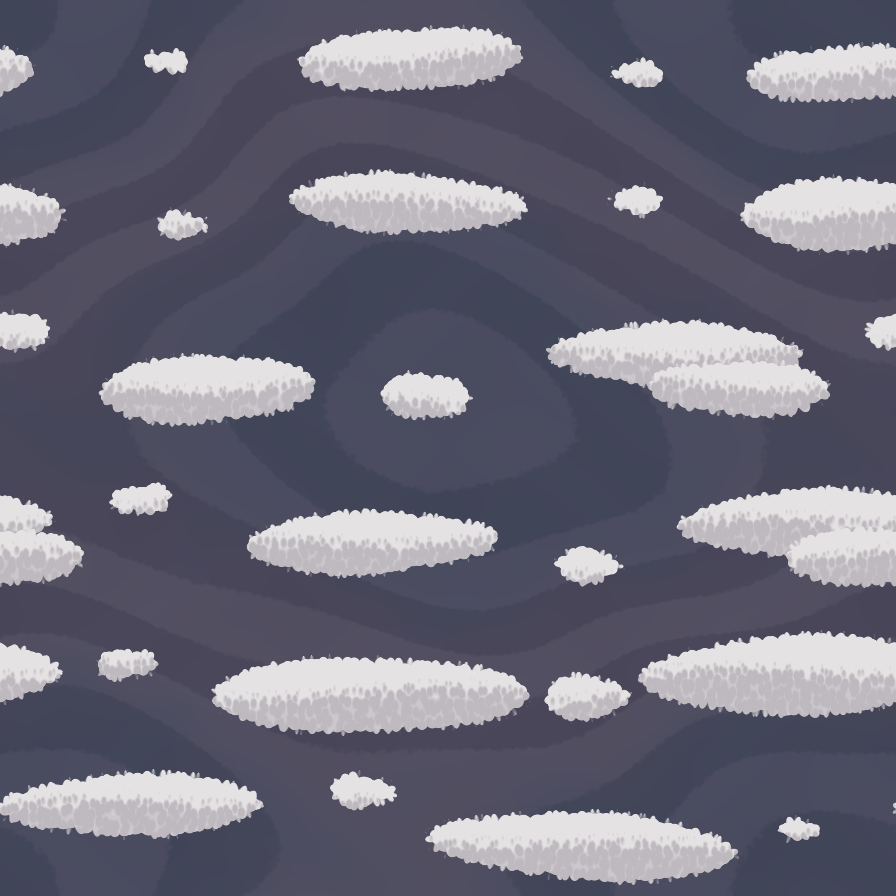
This texture is drawn by a three.js fragment shader. Its source:

```glsl
// Flat painted clouds with ragged edges over dusky, softly banded contour rings.
varying vec2 vUv;

const float TAU = 6.2831853;
const vec3 CLOUD_LIGHT = vec3(0.895, 0.885, 0.89);
const vec3 CLOUD_MID = vec3(0.80, 0.78, 0.80);
const vec3 CLOUD_SHADOW = vec3(0.745, 0.725, 0.745);

vec2 hash2(vec2 p) {
  return fract(sin(vec2(dot(p, vec2(127.1, 311.7)), dot(p, vec2(269.5, 183.3)))) * 43758.5);
}

// Distance to the nearest cell point, wrapping after `cells` cells.
float cellular(vec2 uv, vec2 cells) {
  vec2 p = uv * cells;
  vec2 base = floor(p);
  float nearest = 2.0;
  for (int y = -1; y <= 1; y++) {
    for (int x = -1; x <= 1; x++) {
      vec2 cell = base + vec2(x, y);
      nearest = min(nearest, length(cell + hash2(mod(cell, cells)) - p));
    }
  }
  return nearest;
}

// Contour bands: blue around the ring centres, purple in the saddles.
vec3 sky(vec2 uv, float rough) {
  vec2 p = uv - vec2(0.47, 0.53);
  p += 0.035 * sin(TAU * (uv.yx + vec2(0.15, 0.4)));
  p += 0.010 * sin(TAU * (uv.yx * 3.0 + uv * 2.0));
  float field = cos(TAU * p.x) + 2.0 * cos(TAU * p.y);
  float phase = field * 0.75 + rough * 4.0;
  float band = smoothstep(-0.12, 0.12, sin(TAU * phase));
  float blotch = sin(TAU * (uv.x * 3.0 + sin(TAU * uv.y * 2.0) * 0.3))
               * sin(TAU * (uv.y * 4.0 + sin(TAU * uv.x * 3.0) * 0.2));
  float blue = smoothstep(0.6, 2.0, abs(field) + 0.35 * blotch);
  vec3 dark = mix(vec3(0.29, 0.275, 0.35), vec3(0.255, 0.27, 0.345), blue);
  vec3 light = mix(vec3(0.322, 0.308, 0.38), vec3(0.29, 0.296, 0.375), blue);
  return mix(dark, light, band) + 0.004 * blotch;
}

// One ragged ellipse, lit above `shadeLine` and grainy grey below it.
void paintCloud(inout vec3 color, vec2 uv, vec2 centre, vec2 radius,
                float shadeLine, float rough, float grain) {
  vec2 q = uv - centre;
  q -= floor(q + 0.5);
  float lean = sin(centre.x * 40.0 + centre.y * 70.0);
  q.y -= 0.05 * lean * q.x;
  vec2 e = q / radius;
  float k = length(e);
  float dist = k * (k - 1.0) / max(length(e / radius), 0.001);
  dist += rough + 0.0022 * sin(e.x * 4.0 + lean * 9.0);

  float line = radius.y * (shadeLine + 0.16 * sin(e.x * 2.5 + lean * 6.0));
  float lit = smoothstep(-0.006, 0.006, q.y - line + 0.022 * grain);
  vec3 shadow = mix(CLOUD_SHADOW, CLOUD_MID, smoothstep(0.0, 0.35, grain));
  vec3 body = mix(shadow, CLOUD_LIGHT, lit);
  color = mix(color, body, 1.0 - smoothstep(-0.0011, 0.0011, dist));
}

void main() {
  vec2 uv = vUv;
  float rough = 0.009 * (cellular(uv, vec2(120.0)) - 0.45);
  float grain = cellular(uv, vec2(150.0, 90.0)) - 0.45;
  vec3 color = sky(uv, rough);

  // Six drifting rows, each with two broad clouds and two puffs between them.
  for (int row = 0; row < 6; row++) {
    float shift = hash2(vec2(row, 31.0)).x;
    for (int slot = 0; slot < 2; slot++) {
      vec2 id = vec2(row, slot);
      vec2 jitter = hash2(id + 3.0) - 0.5;
      vec2 size = hash2(id + 17.0);
      vec2 pick = hash2(id + 41.0);
      vec2 centre = vec2(0.5 * float(slot) + shift + 0.05 * jitter.x,
                         (float(row) + 0.5 + 0.35 * jitter.y) / 6.0);
      vec2 radius = vec2(mix(0.085, 0.185, size.x),
                         mix(0.030, 0.040, size.y) + 0.004 * size.x);
      paintCloud(color, uv, centre, radius, 0.02, rough, grain);

      // Some clouds carry a lower lobe in front.
      if (pick.x > 0.7) {
        float side = pick.y > 0.5 ? 0.5 : -0.5;
        vec2 lobe = centre + vec2(side * radius.x, -0.038);
        paintCloud(color, uv, lobe, radius * vec2(0.7, 0.88), 0.05, rough, grain);
      }

      vec2 puff = centre + vec2(0.25 + 0.02 * jitter.y, 0.07 * (pick.y - 0.5));
      float puffSize = mix(0.018, 0.05, hash2(id + 59.0).x);
      paintCloud(color, uv, puff, puffSize * vec2(1.0, 0.52), -0.9 + 0.9 * size.y, rough, grain);
    }
  }
  gl_FragColor = vec4(color, 1.0);
}
```
